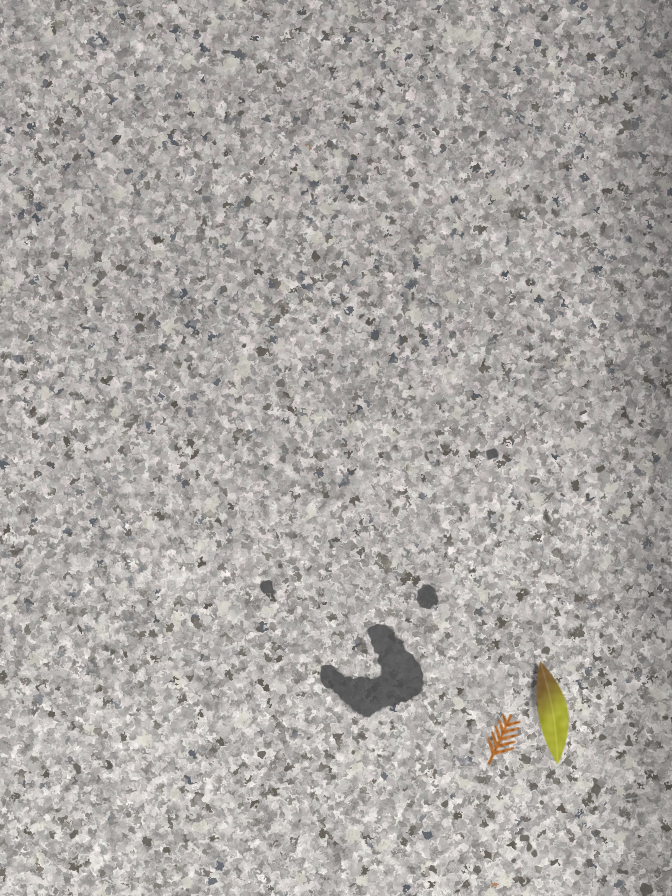
A Shadertoy shader for this texture:

```glsl
vec3 hash3(vec2 p) {
    vec3 q = fract(p.xyx * vec3(0.1031, 0.1030, 0.0973));
    q += dot(q, q.yxz + 33.33);
    return fract((q.xxy + q.yzz) * q.zyx);
}

float gradientNoise(vec2 p) {
    vec2 i = floor(p), f = fract(p);
    vec2 u = f * f * f * (f * (f * 6.0 - 15.0) + 10.0);
    float row[2];
    for (int y = 0; y < 2; y++) {
        vec2 o = vec2(0, y);
        float a = dot(hash3(i + o + 50.0).xy * 2.0 - 1.0, f - o);
        o.x = 1.0;
        float b = dot(hash3(i + o + 50.0).xy * 2.0 - 1.0, f - o);
        row[y] = mix(a, b, u.x);
    }
    return mix(row[0], row[1], u.y);
}

// Random triple of the nearest mineral grain
vec3 grain(vec2 p) {
    vec2 cell = floor(p);
    vec3 nearest = vec3(0);
    float best = 9.0;
    for (int y = -1; y <= 1; y++)
    for (int x = -1; x <= 1; x++) {
        vec2 id = cell + vec2(x, y);
        vec2 d = id + hash3(id + 17.0).xy - p;
        if (dot(d, d) < best) {
            best = dot(d, d);
            nearest = hash3(id + 91.0);
        }
    }
    return nearest;
}

float segment(vec2 p, vec2 a, vec2 b, float ra, float rb) {
    float t = clamp(dot(p - a, b - a) / dot(b - a, b - a), 0.0, 1.0);
    return length(p - mix(a, b, t)) - mix(ra, rb, t);
}

float smoothUnion(float a, float b, float k) {
    float h = max(k - abs(a - b), 0.0) / k;
    return min(a, b) - h * h * k * 0.25;
}

vec3 granite(vec2 p) {
    vec2 warp = vec2(gradientNoise(p * 110.0), gradientNoise(p * 110.0 + 40.0)) * 0.010;
    warp += vec2(gradientNoise(p * 260.0 + 5.0), gradientNoise(p * 260.0 + 80.0)) * 0.006;
    vec2 q = p + warp;
    float lower = smoothstep(1.25, 0.1, p.y);
    float damp = smoothstep(0.5, 1.0, p.x) * smoothstep(1.3, 0.2, p.y);

    // Feldspar and quartz, ragged at two sizes
    vec3 g = grain(q * 120.0);
    vec3 fine = grain(q * 190.0 + 31.0);
    float tone = 0.71 + (g.x - 0.5) * 0.25 + (fine.x - 0.5) * 0.16;
    tone += gradientNoise(p * 75.0) * 0.13 + gradientNoise(p * 24.0) * 0.07 + gradientNoise(p * 6.0) * 0.05;
    vec3 tint = mix(vec3(1.03, 0.985, 0.98), vec3(1.0, 0.995, 0.97), max(g.y, lower * 0.5));
    vec3 color = tone * tint;

    // Sparse pale crystals
    vec3 big = grain(q * 62.0 + 7.0);
    color = mix(color, vec3(0.85, 0.84, 0.79), step(0.972, big.x) * 0.65);

    // Mica flecks of graded darkness, in loose clusters
    vec3 mica = mix(vec3(0.34, 0.36, 0.39), vec3(0.37, 0.35, 0.32), step(0.5 - 0.4 * lower, big.z));
    vec3 fleck = grain(q * 112.0 + 23.0);
    float cluster = gradientNoise(p * 42.0 + 60.0) * 0.16;
    float dark = smoothstep(0.86, 0.94, fleck.x + cluster);
    color = mix(color, mica, dark * mix(0.35, 1.0, fleck.y));
    color = mix(color, vec3(0.64, 0.46, 0.34), step(0.9996, fleck.z) * 0.8);

    // Damp spots gather at the lower right
    float spots = gradientNoise(p * 40.0 + 9.0) + gradientNoise(p * 100.0) * 0.5;
    color = mix(color, vec3(0.36, 0.35, 0.32), smoothstep(0.50, 0.60, spots + damp * 0.17) * 0.85);

    float light = mix(0.925, 1.04, lower) - 0.24 * smoothstep(0.84, 1.03, p.x);
    return color * light;
}

void mainImage(out vec4 fragColor, in vec2 fragCoord) {
    vec2 p = fragCoord / iResolution.x;
    float edge = 1.2 / iResolution.x;
    vec3 color = vec3(0);
    for (int i = 0; i < 4; i++) {
        vec2 offset = vec2(i % 2, i / 2) * 0.5 - 0.25;
        color += granite((fragCoord + offset) / iResolution.x) * 0.25;
    }

    // Curved wet patch with a few drops
    float ripple = gradientNoise(p * 48.0) * 0.009 + gradientNoise(p * 110.0) * 0.005;
    float wet = segment(p, vec2(0.568, 0.388), vec2(0.604, 0.325), 0.018, 0.027);
    wet = smoothUnion(wet, segment(p, vec2(0.600, 0.315), vec2(0.543, 0.295), 0.024, 0.025), 0.015);
    wet = smoothUnion(wet, segment(p, vec2(0.543, 0.295), vec2(0.487, 0.328), 0.023, 0.013), 0.015);
    wet = min(wet, length(p - vec2(0.635, 0.444)) - 0.017);
    wet = min(wet, length(p - vec2(0.398, 0.457)) - 0.011);
    wet = min(wet, length(p - vec2(0.732, 0.658)) - 0.008);
    vec3 wetColor = vec3(0.34, 0.34, 0.345) + (color - 0.68) * 0.12;
    color = mix(color, wetColor, smoothstep(edge, -edge, wet + ripple) * 0.96);

    // Leaf: brown tip above, yellow green below
    vec2 axis = normalize(vec2(0.026, -0.153));
    vec2 l = p - vec2(0.804, 0.349);
    float along = dot(l, axis) / 0.155;
    float t = clamp(along, 0.0, 1.0);
    float across = dot(l, vec2(-axis.y, axis.x)) - 0.006 * sin(3.1416 * t);
    float halfWidth = 0.022 * pow(sin(3.1416 * t), 0.85);
    float leaf = max(abs(across) - halfWidth, abs(along - 0.5) * 0.155 - 0.0775);
    float shadow = max(abs(across + 0.008) - halfWidth, leaf - 0.012);
    color *= 1.0 - 0.5 * smoothstep(0.004, -0.004, shadow) * smoothstep(0.7, 0.2, t);
    vec3 leafColor = mix(vec3(0.47, 0.37, 0.22), vec3(0.66, 0.67, 0.23), smoothstep(0.15, 0.6, t + across * 5.0));
    leafColor += 0.07 * smoothstep(0.0025, 0.0, abs(across)) + gradientNoise(p * 80.0) * 0.10;
    color = mix(color, leafColor, smoothstep(edge, -edge, leaf));

    // Dry sprig with paired side shoots
    vec2 base = vec2(0.728, 0.198), tip = vec2(0.760, 0.268);
    float sprig = segment(p, base, tip, 0.002, 0.002);
    for (int i = 0; i < 10; i++) {
        float s = 0.2 + 0.15 * float(i / 2);
        float side = float(i % 2) * 2.0 - 1.0;
        vec2 start = mix(base, tip, s);
        vec2 shoot = vec2(0.010 + side * 0.017, 0.014 - side * 0.007) * (1.2 - 0.6 * s);
        sprig = min(sprig, segment(p, start, start + shoot, 0.003, 0.0015));
    }
    vec3 sprigColor = vec3(0.68, 0.42, 0.20) + gradientNoise(p * 150.0) * 0.2;
    color = mix(color, sprigColor, smoothstep(edge, -edge, sprig));

    fragColor = vec4(clamp(color, 0.0, 1.0), 1.0);
}
```
